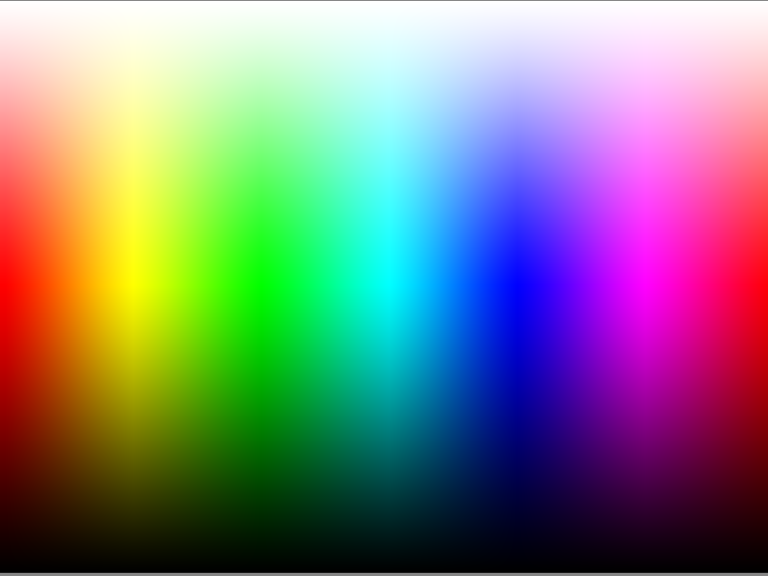
Give the GLSL for this background, as a Shadertoy shader.

```glsl
const float HUE_SHIFT = 0.007;      // red starts slightly inside the left edge
const float PURE_HEIGHT = 0.505;    // height of full saturation
const float BOTTOM_RULE = 0.0055;   // thickness of the lower rule
const float TOP_RULE = 0.0017;      // thickness of the upper rule
const float HUE_EASE = 0.35;        // softening of the hue bands
const float TONE_EASE = 0.35;       // softening of the vertical fades
const vec3 RULE_COLOR = vec3(0.52);

// Blend a linear ramp with its smooth counterpart.
vec3 ease(vec3 t, float amount) {
    return mix(t, t * t * (3.0 - 2.0 * t), amount);
}

// Fully saturated colour for a hue from 0 to 1.
vec3 spectrum(float hue) {
    vec3 phase = fract(hue + vec3(0.0, 2.0, 1.0) / 3.0);
    vec3 ramp = clamp(abs(phase * 6.0 - 3.0) - 1.0, 0.0, 1.0);
    return ease(ramp, HUE_EASE);
}

// Share of a pixel row lying below a given height.
float coverBelow(float height, float y, float pixel) {
    return clamp((height - y) / pixel + 0.5, 0.0, 1.0);
}

void mainImage(out vec4 fragColor, in vec2 fragCoord) {
    vec2 uv = fragCoord / iResolution.xy;
    float pixel = 1.0 / iResolution.y;

    // Horizontal hue sweep
    vec3 color = spectrum(max(uv.x - HUE_SHIFT, 0.0));

    // Fade to black below and to white above
    float light = clamp((uv.y - BOTTOM_RULE) / (PURE_HEIGHT - BOTTOM_RULE), 0.0, 1.0);
    float tint = clamp((uv.y - PURE_HEIGHT) / (1.0 - TOP_RULE - PURE_HEIGHT), 0.0, 1.0);
    color *= ease(vec3(light), TONE_EASE);
    color = mix(color, vec3(1.0), ease(vec3(tint), TONE_EASE));

    // Thin grey rules along the lower and upper edges
    float rule = coverBelow(BOTTOM_RULE, uv.y, pixel);
    rule = max(rule, coverBelow(TOP_RULE, 1.0 - uv.y, pixel));
    color = mix(color, RULE_COLOR, rule);

    fragColor = vec4(color, 1.0);
}
```
